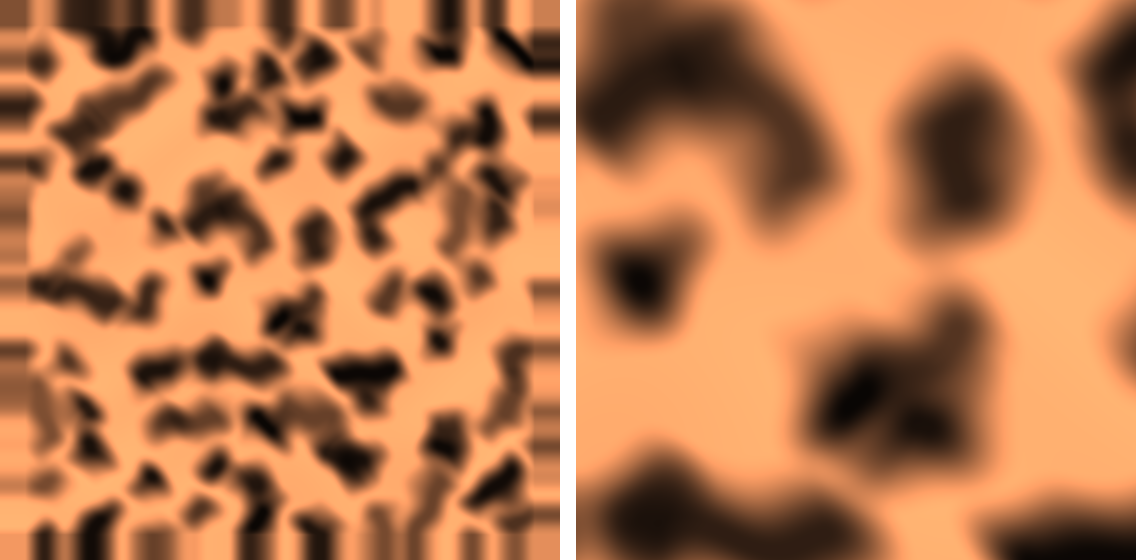
Left: the whole. Right: its middle third, enlarged.
Give the GLSL for this pattern, as a WebGL 2 fragment shader.

```glsl
#version 300 es
precision highp float;

// Soft dark spots and short bars scattered over a copper ground.
// Cellular noise: each jittered cell holds one blurred capsule of random
// length, angle and depth; coordinates are held at the rim to form streaks.

uniform vec2 u_resolution;
out vec4 fragColor;

const float TAU = 6.2831853;
const float CELLS = 9.5;          // cells across the canvas
const float JITTER = 0.76;        // spread of spot centres, in cells
const float CORE = 0.02;          // distance where a spot starts to fade
const float REACH = 0.51;         // distance where a spot has faded out
const float MAX_HALF_LENGTH = 0.52;
const float MIN_DEPTH = 0.5;      // darkness of the faintest spots
const float RIM = 0.045;          // width of the streaked border
const float WARP = 0.07;          // wobble of the outlines, in cells
const float DARK_TONE = 0.025;
const float LIGHT_TONE = 0.885;
const float TONE_DRIFT = 0.03;    // slow variation of the ground
const vec3 COPPER = vec3(1.25, 0.781, 0.4975);

// Four random values per cell
vec4 hash4(vec2 cell) {
  uvec2 q = uvec2(ivec2(cell) + 64);
  uint n = q.x * 1597334677u ^ q.y * 3812015801u;
  vec4 result;
  for (int i = 0; i < 4; i++) {
    n = (n ^ (n >> 16)) * 2246822519u;
    n = (n ^ (n >> 13)) * 3266489917u;
    n ^= n >> 16;
    result[i] = float(n >> 8) / 16777216.0;
  }
  return result;
}

float capsuleDistance(vec2 p, vec2 axis, float halfLength) {
  float along = clamp(dot(p, axis), -halfLength, halfLength);
  return length(p - axis * along);
}

// Layered sines that bend the outlines
vec2 wobble(vec2 p) {
  return sin(p.yx * 4.3 + 1.7 * sin(p * 2.1 + 0.6))
       + 0.5 * sin(p.yx * 8.9 + p * 3.7 + 2.0);
}

// Light left over after every nearby spot has dimmed it
float spotLight(vec2 p) {
  vec2 home = floor(p);
  float light = 1.0;
  for (int y = -1; y <= 1; y++) {
    for (int x = -1; x <= 1; x++) {
      vec2 cell = home + vec2(x, y);
      vec4 rnd = hash4(cell);
      vec2 centre = cell + 0.5 + JITTER * (rnd.xy - 0.5);
      float angle = TAU * rnd.z;
      float shape = fract(rnd.w * 37.0);
      float halfLength = MAX_HALF_LENGTH * shape * shape;
      float depth = mix(MIN_DEPTH, 1.0, sqrt(rnd.w));
      float d = capsuleDistance(p - centre, vec2(cos(angle), sin(angle)), halfLength);
      light *= 1.0 - depth * (1.0 - smoothstep(CORE, REACH, d));
    }
  }
  return light;
}

void main() {
  vec2 uv = gl_FragCoord.xy / u_resolution;

  // Holding the coordinate near the rim draws spots out to the edge
  vec2 p = CELLS * clamp(uv, RIM, 1.0 - RIM);
  float light = spotLight(p + WARP * wobble(p));

  // Slow drift between warmer and paler ground
  float drift = sin(p.x * 1.9 + 1.5 * sin(p.y * 1.3))
              * sin(p.y * 2.3 + 1.5 * sin(p.x * 1.1));
  float tone = mix(DARK_TONE, LIGHT_TONE + TONE_DRIFT * drift, light);

  fragColor = vec4(min(COPPER * tone, 1.0), 1.0);
}
```
